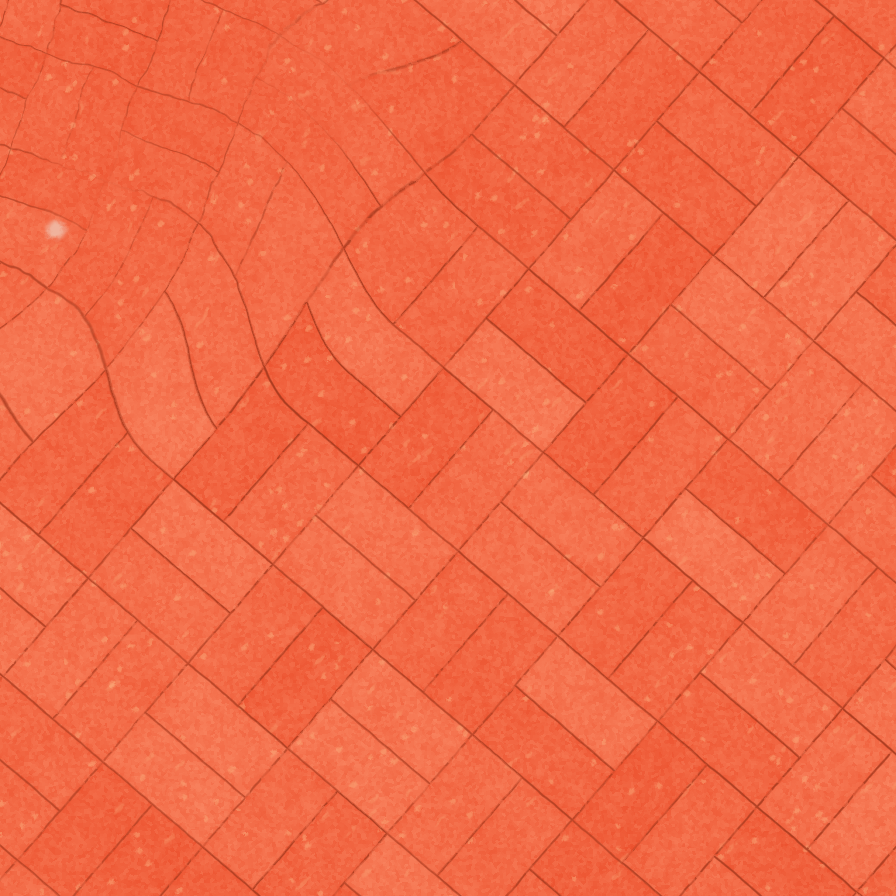
Reproduce this texture procedurally as a Shadertoy shader.

```glsl
// Terracotta basket-weave paving seen at a slant: square blocks of two bricks,
// turned by a quarter from block to block. A skewed lattice places the blocks,
// cellular noise gives grain and chips, layered sines give stains and wobble.

const vec2 LATTICE_ORIGIN = vec2(0.495, 0.590);
const vec2 STEP_DOWN = vec2(0.1113, -0.0951);  // one block down to the right
const vec2 STEP_UP = vec2(0.0951, 0.1100);     // one block up to the right
const float BLOCK_SIZE = 0.146;
const float JOINT_HALF_WIDTH = 0.0011;

const vec3 CLAY = vec3(0.953, 0.422, 0.282);
const vec3 TONE_SHIFT = vec3(0.25, 1.0, 0.98);
const vec3 JOINT_COLOR = vec3(0.66, 0.23, 0.12);
const vec3 CHIP_COLOR = vec3(0.98, 0.66, 0.47);
const vec3 SPOT_COLOR = vec3(0.94, 0.73, 0.65);

vec2 hash2(vec2 p) {
    vec3 h = fract(vec3(p.xyx) * vec3(0.1031, 0.1030, 0.0973));
    h += dot(h, h.yzx + 33.33);
    return fract((h.xx + h.yz) * h.zy);
}

// x: distance to the nearest feature point, y: random value of that point
vec2 cellular(vec2 p) {
    vec2 cell = floor(p);
    vec2 nearest = vec2(9.0, 0.0);
    for (int j = -1; j <= 1; j++)
    for (int i = -1; i <= 1; i++) {
        vec2 site = cell + vec2(i, j);
        float d = length(site + hash2(site) - p);
        if (d < nearest.x) nearest = vec2(d, hash2(site + 71.7).y);
    }
    return nearest;
}

// Soft cloudy value, about -1 to 1
float layeredSines(vec2 p) {
    float sum = 0.0, amplitude = 0.5;
    for (int i = 0; i < 4; i++) {
        sum += amplitude * sin(p.x + 1.7 * sin(p.y)) * cos(p.y - 1.3 * sin(p.x));
        p = mat2(1.2, 1.6, -1.6, 1.2) * p + 2.3;
        amplitude *= 0.6;
    }
    return sum;
}

float softSpot(vec2 p, vec2 center, float radius) {
    return 1.0 - smoothstep(0.3 * radius, radius, length(p - center));
}

// Turns and shrinks the paving smoothly around one center
vec2 swirl(vec2 p, vec2 center, float radius, float angle, float shrink) {
    float amount = softSpot(p, center, radius);
    float c = cos(angle * amount), s = sin(angle * amount);
    return center + mat2(c, s, -s, c) * (p - center) * (1.0 + shrink * amount);
}

// xy: distance to the joints across and along the lattice, zw: brick id
vec4 basketWeave(vec2 q) {
    vec2 cell = floor(q), f = fract(q);
    bool turned = mod(cell.x + cell.y, 2.0) > 0.5;
    if (turned) f = f.yx;
    float side = step(0.5, f.y);
    float across = fract(f.y * 2.0);
    vec2 edge = vec2(min(f.x, 1.0 - f.x), 0.5 * min(across, 1.0 - across));
    if (turned) edge = edge.yx;
    return vec4(edge * BLOCK_SIZE, cell.x * 2.0 + side, cell.y);
}

float lineMask(float d, float halfWidth, float blur) {
    return 1.0 - smoothstep(halfWidth - blur, halfWidth + blur, d);
}

// Pale marks on the few feature points whose random value is high
float sparseMarks(vec2 p, float rarity, float size) {
    vec2 mark = cellular(p);
    return step(rarity, mark.y) * (1.0 - smoothstep(0.3 * size, size, mark.x));
}

void mainImage(out vec4 fragColor, in vec2 fragCoord) {
    vec2 uv = fragCoord / iResolution.xy;
    float pixel = 1.0 / iResolution.y;

    // Lattice, bent and roughened in the upper left corner
    float worn = softSpot(uv, vec2(0.10, 0.94), 0.42);
    vec2 p = swirl(uv, vec2(0.10, 0.92), 0.44, -0.37, 0.30);
    p += 0.0008 * vec2(layeredSines(uv * 60.0), layeredSines(uv.yx * 60.0 + 4.0));
    p += 0.008 * worn * vec2(layeredSines(uv * 24.0), layeredSines(uv.yx * 24.0 + 9.0));
    vec2 q = inverse(mat2(STEP_DOWN, STEP_UP)) * (p - LATTICE_ORIGIN);
    vec4 brick = basketWeave(q);
    vec2 random = hash2(brick.zw + 40.0);

    // Brick tone, stains and grain
    float tone = 0.080 * (random.x - 0.5) * (1.0 - 0.5 * worn) - 0.015 * worn;
    tone += 0.022 * layeredSines(uv * 17.0) + 0.012 * layeredSines(uv * 75.0);
    tone += 0.065 * (cellular(uv * 260.0).y - 0.5);
    tone += 0.030 * (cellular(uv * 110.0 + 5.0).y - 0.5);
    vec3 color = CLAY + tone * TONE_SHIFT;

    // Chips and scuffs
    float chips = sparseMarks(uv * 85.0 + 0.25 * layeredSines(uv * 260.0), 0.955, 0.42);
    float scuffs = sparseMarks(q * vec2(13.0, 4.0) + 0.3 * layeredSines(uv * 90.0), 0.95, 0.30);
    color = mix(color, CHIP_COLOR, 0.50 * chips + 0.32 * scuffs);

    // Joints: firm along one direction, crumbled along the other
    float crumble = smoothstep(0.15, 0.65, cellular(uv * 150.0).y);
    float blur = max(0.0009, 0.75 * pixel);
    float firm = lineMask(brick.y, JOINT_HALF_WIDTH, blur);
    float broken = lineMask(brick.x, JOINT_HALF_WIDTH, blur) * mix(0.35, 0.95, crumble);
    float smear = max(softSpot(uv, vec2(0.35, 0.90), 0.12), softSpot(uv, vec2(0.11, 0.80), 0.09));
    float strength = mix(0.55, 0.95, random.y) * (1.0 - 0.85 * smear) * (1.0 - 0.25 * worn);
    float shade = exp(-min(brick.x, brick.y) / 0.003);
    color -= 0.035 * shade * strength * TONE_SHIFT;
    color = mix(color, JOINT_COLOR, strength * max(firm, broken));

    // One pale ragged spot
    vec2 ragged = uv + 0.003 * layeredSines(uv * 200.0);
    color = mix(color, SPOT_COLOR, 0.9 * softSpot(ragged, vec2(0.0625, 0.7435), 0.015));

    fragColor = vec4(clamp(color, 0.0, 1.0), 1.0);
}
```
